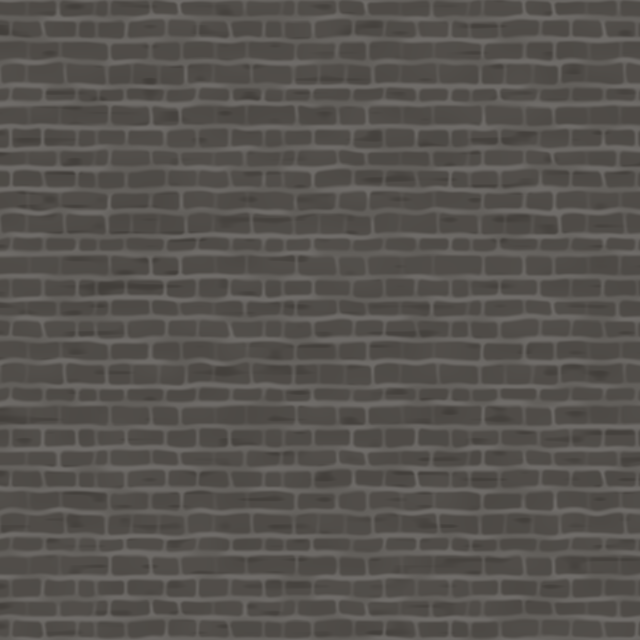
Reproduce this texture procedurally as a Shadertoy shader.

```glsl
// Weathered grey brick wall: a tile of seven uneven courses, repeated about
// 3.4 times across and 4.3 times down. Bricks are rounded distance fields with
// wavy edges; joint strength, mortar tone and stains vary between repeats.

const float UNITS = 768.0;              // wall units per canvas height
const vec2  TILE = vec2(224.0, 180.0);  // size of one repeat
const float TILE_TOP = 103.5;           // first tile edge below the canvas top
const float BED_HALF = 3.1;             // half width of horizontal mortar
const float JOINT_HALF = 2.1;           // half width of vertical mortar
const float CORNER = 5.0;               // brick corner radius
const float SOFTNESS = 2.6;             // blur of the brick edges
const vec2  WAVE = vec2(3.5, 4.0);      // edge waviness shared by all repeats
const vec2  WEAR = vec2(1.6, 2.0);      // extra waviness unique to each place
const vec2  WAVE_CELLS = vec2(8.0, 9.0);
const vec2  NO_WRAP = vec2(4096.0);
const vec3  BRICK = vec3(0.312, 0.298, 0.282);
const vec3  MORTAR_DULL = vec3(0.385, 0.373, 0.357);
const vec3  MORTAR_PALE = vec3(0.435, 0.423, 0.410);
const float STAIN = 0.045;

// Course boundaries, and which joint layout each course uses
const int COURSES = 7;
const float EDGES[8] = float[8](0.0, 21.0, 49.0, 74.5, 98.5, 124.0, 150.5, 180.0);
const int LAYOUT[7] = int[7](0, 1, 0, 2, 0, 1, 3);

// Joint positions along the tile and their strengths, six per layout
const int JOINTS = 6;
const float JOINT_X[24] = float[24](
    13.0, 52.0, 92.0, 116.0, 151.0, 199.0,
    35.0, 72.0, 132.0, 181.0, 217.0, 217.0,
    32.0, 70.0, 113.0, 131.0, 181.0, 216.0,
    31.0, 78.0, 128.0, 159.0, 190.0, 222.0);
const float JOINT_STRENGTH[24] = float[24](
    0.75, 0.90, 0.85, 0.55, 0.90, 0.85,
    0.25, 0.35, 0.95, 0.85, 0.95, 0.95,
    0.25, 0.90, 0.40, 0.75, 0.85, 0.95,
    0.30, 0.80, 0.85, 0.40, 0.35, 0.85);

float hash(vec2 p) {
    vec3 q = fract(p.xyx * vec3(0.1031, 0.1030, 0.0973));
    q += dot(q, q.yzx + 33.33);
    return fract((q.x + q.y) * q.z);
}

// Value noise whose lattice wraps after the given number of cells
float noise(vec2 p, vec2 wrap) {
    vec2 i = floor(p), f = fract(p);
    f = f * f * (3.0 - 2.0 * f);
    vec2 a = mod(i, wrap), b = mod(i + 1.0, wrap);
    return mix(mix(hash(a), hash(vec2(b.x, a.y)), f.x),
               mix(hash(vec2(a.x, b.y)), hash(b), f.x), f.y);
}

vec2 noise2(vec2 p, vec2 wrap) {
    return vec2(noise(p, wrap), noise(p.yx + 0.37, wrap.yx)) - 0.5;
}

// Intersection of two inner distances with a rounded corner
float roundedInside(vec2 d, float radius) {
    return max(radius, min(d.x, d.y)) - length(max(radius - d, 0.0));
}

float mortarCover(float inside, float blur) {
    return 1.0 - smoothstep(-blur, blur, inside);
}

// Amount of mortar at wall position p, measured down from the top left
float mortarAmount(vec2 p, float blur) {
    // Course and distance to its nearest bed
    float tileRow = floor(p.y / TILE.y);
    float y = p.y - tileRow * TILE.y;
    int course = 0;
    for (int i = 1; i < COURSES; i++) if (y >= EDGES[i]) course = i;
    float bed = min(y - EDGES[course], EDGES[course + 1] - y) - BED_HALF;
    float courseId = tileRow * float(COURSES) + float(course);

    // Nearest vertical joint in this course
    float joint = TILE.x, strength = 0.0;
    for (int i = 0; i < JOINTS; i++) {
        int k = LAYOUT[course] * JOINTS + i;
        float t = (p.x - JOINT_X[k]) / TILE.x;
        float repeatId = floor(t + 0.5);
        float d = abs(t - repeatId) * TILE.x;
        if (d < joint) {
            joint = d;
            float fade = hash(vec2(repeatId * 6.0 + float(i), courseId) + 71.0);
            strength = JOINT_STRENGTH[k] * mix(0.6, 1.1, fade);
        }
    }
    float inside = roundedInside(vec2(joint - JOINT_HALF, bed), CORNER);
    return mix(mortarCover(bed, blur), mortarCover(inside, blur), min(strength, 1.0));
}

void mainImage(out vec4 fragColor, in vec2 fragCoord) {
    float unit = UNITS / iResolution.y;
    vec2 p = vec2(fragCoord.x, iResolution.y - fragCoord.y) * unit;
    p.y -= TILE_TOP;

    // Uneven edges: one part repeats with the tile, one does not
    vec2 warped = p + WAVE * noise2(p / TILE * WAVE_CELLS, WAVE_CELLS)
                    + WEAR * noise2(p / 19.0 + 300.0, NO_WRAP);
    float mortar = mortarAmount(warped, max(SOFTNESS, unit));

    // Brick face: cloudy tone and dark horizontal streaks
    float cloud = noise(p / vec2(48.0, 26.0) + 90.0, NO_WRAP);
    float streak = smoothstep(0.68, 1.0, noise(p / vec2(30.0, 8.0) + 500.0, NO_WRAP));
    vec3 brick = BRICK + 0.022 * (cloud - 0.5) - STAIN * streak;

    // Mortar: dull and pale patches
    float pale = noise(p / vec2(36.0, 14.0) + 700.0, NO_WRAP);
    vec3 mortarColor = mix(MORTAR_DULL, MORTAR_PALE, smoothstep(0.1, 0.8, pale));

    fragColor = vec4(mix(brick, mortarColor, mortar), 1.0);
}
```
